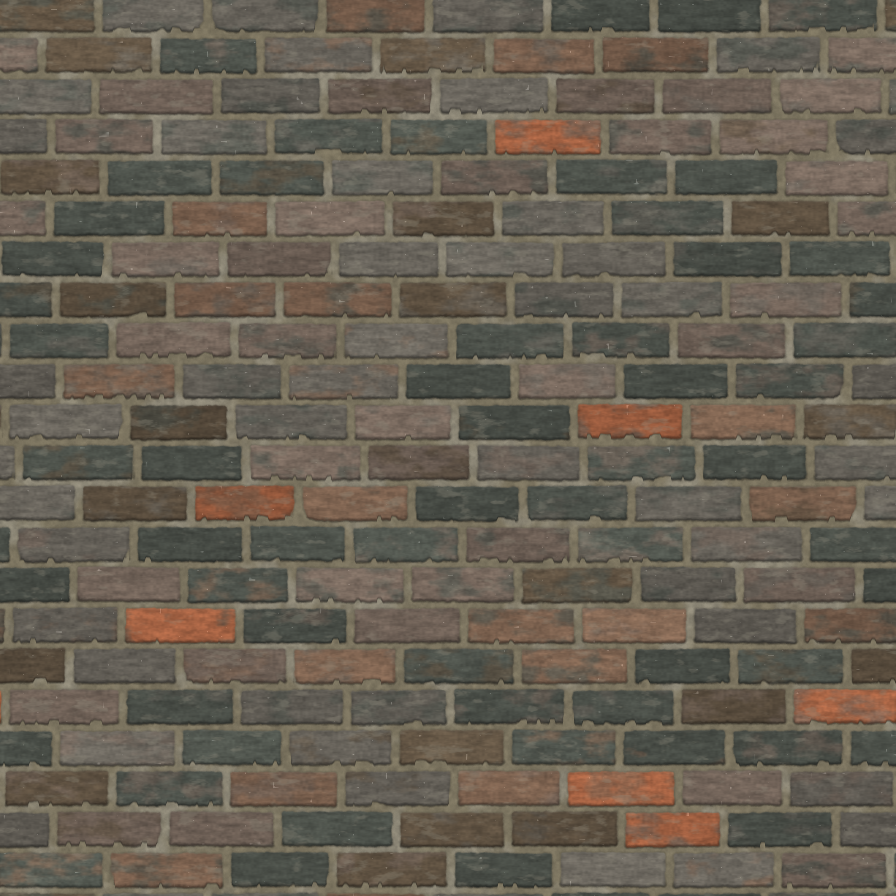
Write a Shadertoy shader that draws this texture.

```glsl
#define ROWS 22.0
#define COLS 8.0
#define ROW_SHIFT 0.14
#define BED_GAP 0.0076
#define HEAD_GAP 0.0098
#define JOINT_JITTER 0.10
#define EDGE_WOBBLE 0.0028
#define CHIP_DEPTH 0.0055
#define GRAIN 0.36

const vec3 SLATE  = vec3(0.295, 0.312, 0.285);
const vec3 TAUPE  = vec3(0.385, 0.368, 0.338);
const vec3 MAUVE  = vec3(0.435, 0.380, 0.340);
const vec3 UMBER  = vec3(0.355, 0.305, 0.245);
const vec3 RUST   = vec3(0.470, 0.370, 0.300);
const vec3 ORANGE = vec3(0.610, 0.365, 0.250);
const vec3 MORTAR = vec3(0.485, 0.455, 0.375);
const vec3 LIME   = vec3(0.570, 0.550, 0.490);

float hash(vec2 p) {
    vec3 q = fract(vec3(p.xyx) * 0.1031);
    q += dot(q, q.yzx + 33.33);
    return fract((q.x + q.y) * q.z);
}

float noise(vec2 p) {
    vec2 i = floor(p), f = fract(p);
    f = f * f * (3.0 - 2.0 * f);
    return mix(mix(hash(i), hash(i + vec2(1, 0)), f.x),
               mix(hash(i + vec2(0, 1)), hash(i + vec2(1, 1)), f.x), f.y);
}

float fbm(vec2 p) {
    float sum = 0.0, amp = 0.53;
    for (int i = 0; i < 4; i++) {
        sum += amp * noise(p);
        p = p * 2.03 + 17.3;
        amp *= 0.5;
    }
    return sum;
}

// Half bond whose joints drift slowly over two blocks of courses
float courseOffset(float row) {
    float drift = row < 10.5 ? mix(-0.16, 0.07, row / 9.0)
                             : mix(-0.29, -0.50, (row - 11.0) / 9.0);
    return 0.5 * row + drift;
}

// Position of the vertical joint to the left of a brick, in brick lengths
float joint(float k, float row) {
    return k + JOINT_JITTER * (hash(vec2(mod(k, COLS) + 3.0, row + 41.0)) - 0.5);
}

vec3 brickTone(float h) {
    if (h < 0.32) return SLATE;
    if (h < 0.56) return TAUPE;
    if (h < 0.76) return MAUVE;
    if (h < 0.86) return UMBER;
    if (h < 0.945) return RUST;
    return ORANGE;
}

void mainImage(out vec4 fragColor, in vec2 fragCoord) {
    vec2 uv = fragCoord / iResolution.xy;
    float soft = max(0.0012, 0.7 / iResolution.y);

    // Course and brick containing this point
    float y = (1.0 - uv.y) * ROWS + ROW_SHIFT;
    float row = mod(floor(y), ROWS);
    float x = uv.x * COLS - courseOffset(row);
    float k = floor(x);
    if (x < joint(k, row)) k -= 1.0;
    else if (x > joint(k + 1.0, row)) k += 1.0;
    float left = joint(k, row), right = joint(k + 1.0, row);
    vec2 id = vec2(mod(k, COLS), row);
    vec2 seed = id * vec2(13.7, 7.9);

    // Brick outline with slight tilt, uneven edges and chipped lower side
    vec2 p = vec2((x - 0.5 * (left + right)) / COLS, (0.5 - fract(y)) / ROWS);
    p.y += p.x * 0.022 * (hash(id + 71.0) - 0.5);
    p.y += 0.0016 * (hash(id + 23.0) - 0.5);
    vec2 halfSize = 0.5 * vec2((right - left) / COLS - HEAD_GAP, 1.0 / ROWS - BED_GAP);
    float chip = smoothstep(0.64, 0.86, noise(vec2(p.x * 130.0, 2.0) + seed));
    chip *= smoothstep(0.0, -halfSize.y, p.y) * step(0.35, hash(id + 9.0));
    vec2 q = abs(p) - halfSize + 0.0025;
    float d = length(max(q, 0.0)) + min(max(q.x, q.y), 0.0) - 0.0025;
    d += EDGE_WOBBLE * (fbm(p * 150.0 + seed) - 0.5) + CHIP_DEPTH * chip;
    float inside = 1.0 - smoothstep(-soft, soft, d);

    // Fired clay: base tone, blotches of a second tone, streaks and grain
    vec3 brick = brickTone(hash(id + 5.0));
    vec3 second = brickTone(0.93 * hash(id + 57.0));
    float blotch = fbm(p * vec2(32.0, 60.0) + seed);
    brick = mix(brick, second, 0.65 * smoothstep(0.46, 0.76, blotch));
    brick *= 0.91 + 0.22 * hash(id + 83.0);
    float streak = fbm(p * vec2(65.0, 240.0) + seed.yx);
    float grain = noise(uv * 330.0);
    brick *= 1.0 + GRAIN * (streak - 0.5) + 0.12 * (grain - 0.5);
    brick = mix(brick, LIME, 0.32 * smoothstep(0.60, 0.80, fbm(p * vec2(50.0, 110.0) + seed + 31.0)));
    brick += 0.16 * smoothstep(0.95, 1.0, noise(uv * 190.0 + 8.0));

    // Dark arris, deepest on the lower side, and a faint lit upper side
    float rim = smoothstep(-0.0045, 0.0, d);
    float lower = smoothstep(-0.5, -1.0, p.y / halfSize.y);
    brick *= 1.0 - rim * (0.10 + 0.30 * lower);
    brick += 0.035 * rim * smoothstep(0.6, 1.0, p.y / halfSize.y);

    // Sandy mortar with pale lime patches and contact shadow
    vec3 mortar = mix(MORTAR, LIME, 0.8 * smoothstep(0.48, 0.75, fbm(uv * 24.0 + 4.0)));
    mortar *= 0.86 + 0.28 * fbm(uv * 170.0);
    mortar *= 1.0 - (0.10 + 0.22 * lower) * (1.0 - smoothstep(0.0, 0.0028, d));

    fragColor = vec4(clamp(mix(mortar, brick, inside), 0.0, 1.0), 1.0);
}
```
